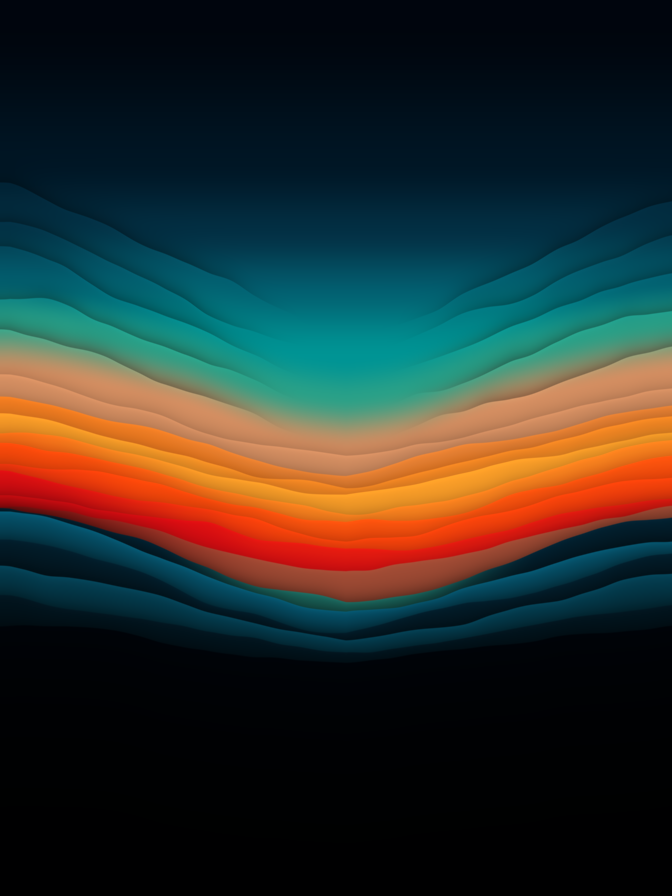
This background is drawn by a WebGL 1 fragment shader. Its source:

```glsl
precision highp float;
// Layered paper-cut valley at dusk: a teal sky over glowing ember bands and
// dark blue foothills. Each group is a loop of noisy valley-shaped ridges,
// painted back to front with a soft shadow above and a thin lit rim.

uniform vec2 u_resolution;

const vec3 TAN = vec3(0.85, 0.57, 0.39);
const vec3 ORANGE = vec3(0.97, 0.50, 0.13);
const vec3 AMBER = vec3(1.00, 0.63, 0.16);
const vec3 VERMILION = vec3(1.00, 0.29, 0.04);
const vec3 CRIMSON = vec3(0.87, 0.05, 0.07);
const vec3 BROWN = vec3(0.64, 0.30, 0.21);
const vec3 SEA_GREEN = vec3(0.11, 0.42, 0.38);
const vec3 STEEL_BLUE = vec3(0.02, 0.33, 0.43);
const vec3 NAVY = vec3(0.01, 0.13, 0.19);
const vec3 INK = vec3(0.0, 0.012, 0.03);

float hash(float n) {
  n = fract(n * 0.1031);
  n *= n + 33.33;
  return fract(n * (n + n));
}

float noise(float x) {
  float i = floor(x), f = fract(x);
  return mix(hash(i), hash(i + 1.0), f * f * (3.0 - 2.0 * f));
}

// Signed ripple in about -1..1
float ripple(float x, float seed) {
  float k = seed * 37.0;
  return 1.2 * (noise(x * 6.0 + k) - 0.5)
       + 0.6 * (noise(x * 13.0 + k + 11.0) - 0.5)
       + 0.2 * (noise(x * 29.0 + k + 23.0) - 0.5);
}

// 0 at the valley floor, 1 at both sides
float valley(float x) {
  float d = min(abs(x - 0.515) * 2.0, 1.0);
  return mix(d, d * d * (3.0 - 2.0 * d), 0.6);
}

// ends holds the heights at left, middle and right
float ridge(float x, vec3 ends, float amp, float seed) {
  float side = x < 0.515 ? ends.x : ends.z;
  return mix(ends.y, side, valley(x)) + amp * ripple(x, seed);
}

// Covers what lies below a ridge; above is the height over its edge
vec3 layer(vec3 back, vec3 fill, float above, float shade, float rim, float px) {
  back *= 1.0 - shade * exp(-max(above, 0.0) / 0.011);
  fill *= 1.0 + rim * exp(min(above, 0.0) / 0.003);
  return mix(back, fill, smoothstep(px, -px, above));
}

vec3 skyColor(float y, float side) {
  vec3 c = mix(vec3(0.01, 0.36, 0.43), vec3(0.01, 0.19, 0.27), smoothstep(0.67, 0.745, y));
  c = mix(c, vec3(0.0, 0.09, 0.15), smoothstep(0.73, 0.82, y));
  c = mix(c, vec3(0.0, 0.02, 0.05), smoothstep(0.79, 0.98, y));
  c = mix(vec3(0.0, 0.58, 0.58), c, smoothstep(0.60, 0.69, y));
  float warm = y - 0.072 * side;
  c = mix(c, vec3(0.17, 0.63, 0.53), smoothstep(0.60, 0.55, warm));
  return mix(c, TAN, smoothstep(0.557, 0.497, warm));
}

vec3 emberColor(float t) {
  vec3 c = mix(TAN, ORANGE, smoothstep(0.02, 0.18, t));
  c = mix(c, AMBER, smoothstep(0.18, 0.36, t));
  c = mix(c, VERMILION, smoothstep(0.38, 0.69, t));
  return mix(c, CRIMSON, smoothstep(0.70, 0.95, t));
}

vec3 hillColor(float i, float side) {
  float stripe = mod(i, 2.0);
  vec3 c = mix(NAVY, STEEL_BLUE, stripe) * (1.12 - 0.12 * i);
  if (i < 0.5) c = mix(SEA_GREEN, NAVY, smoothstep(0.05, 0.6, side));
  return i > 4.5 ? INK : c;
}

void main() {
  vec2 p = gl_FragCoord.xy / u_resolution;
  float px = 1.0 / u_resolution.y;
  float side = valley(p.x);
  float left = smoothstep(0.45, 0.0, p.x);
  vec3 col = skyColor(p.y, side);

  // Sky ridges, dissolving toward the middle
  float fade = smoothstep(0.06, 0.5, side);
  for (int n = 0; n < 5; n++) {
    float i = float(n), t = i / 4.0;
    vec3 ends = mix(vec3(0.792, 0.63, 0.782), vec3(0.637, 0.505, 0.61), t);
    float above = p.y - ridge(p.x, ends, 0.016, i + 1.0);
    vec3 fill = skyColor(p.y - 0.014 * fade, side);
    col = layer(col, fill, above, 0.32 * fade, 0.08 * fade, px);
  }

  // Ember bands, redder with depth and toward the left
  for (int n = 0; n < 9; n++) {
    float i = float(n), t = i / 8.0;
    vec3 ends = mix(vec3(0.575, 0.490, 0.567), vec3(0.432, 0.367, 0.437), t);
    float above = p.y - ridge(p.x, ends, 0.011, i + 8.0);
    float heat = t + 0.17 * left * smoothstep(0.0, 0.3, t) - 2.5 * min(above + 0.008, 0.0);
    vec3 fill = emberColor(heat);
    if (n == 8) fill = mix(BROWN, CRIMSON * 0.65, 0.8 * left);
    col = layer(col, fill, above, 0.13, 0.07, px);
  }

  // Foothills: navy and blue stripes ending in ink
  for (int n = 0; n < 6; n++) {
    float i = float(n), t = i / 5.0;
    vec3 ends = mix(vec3(0.431, 0.323, 0.431), vec3(0.300, 0.260, 0.304), t);
    ends.x = mix(0.431, 0.300, max(0.0, 1.2 * t - 0.2));
    float above = p.y - ridge(p.x, ends, 0.010, i + 21.0);
    vec3 fill = hillColor(i, side) * exp(min(above, 0.0) * 9.0);
    col = layer(col, fill, above, 0.28, 0.15, px);
  }

  gl_FragColor = vec4(col, 1.0);
}
```
